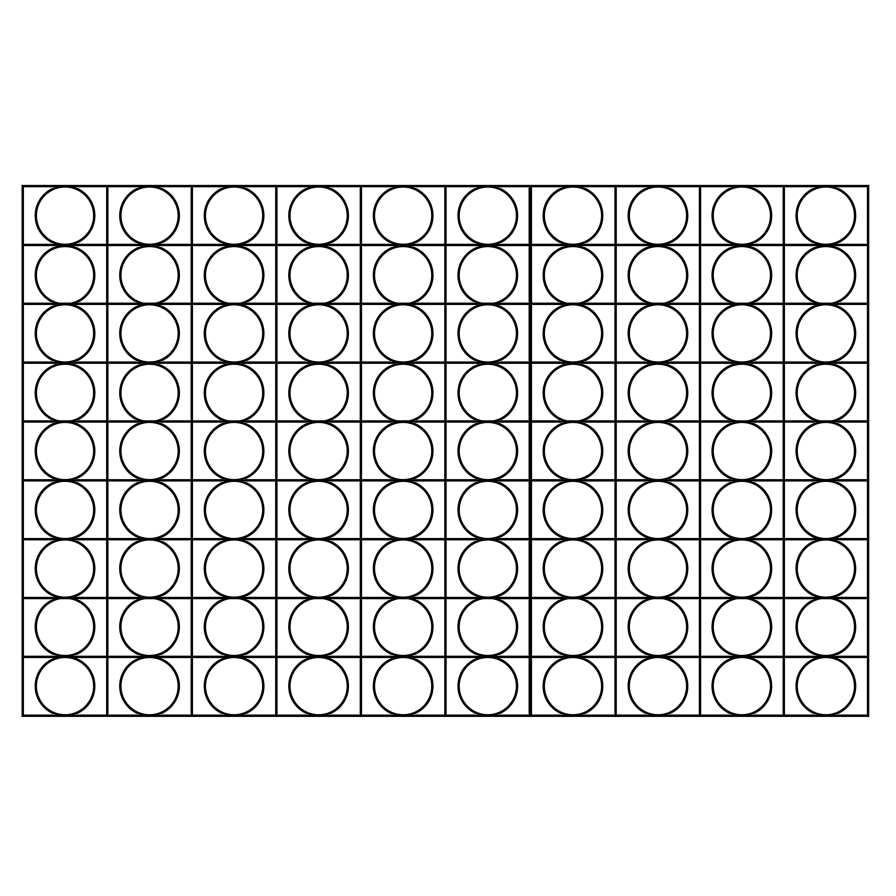
Reproduce this pattern procedurally as a Shadertoy shader.

```glsl
// Ruled table of ten by nine cells with a thin ring in every cell, black on white.
#define GRID_COUNT vec2(10.0, 9.0)
#define GRID_MIN vec2(0.0254, 0.2012)
#define GRID_MAX vec2(0.9688, 0.7923)
#define RING_RADIUS 0.0326
#define LINE_WIDTH 0.0028
#define HEAVY_WIDTH 0.0040
#define HEAVY_COLUMN 6.0
#define COLUMN_DRIFT 0.0014
#define ROW_DRIFT 0.0010
#define INK vec3(0.0)
#define PAPER vec3(1.0)

// Slight sideways shift of the columns right of the middle
float columnDrift(float column) {
    float offset = column - 7.4;
    return COLUMN_DRIFT * exp(-0.6 * offset * offset);
}

// Slight vertical shift of the rings, stronger in every other row
float rowDrift(float row) {
    float strength = mix(0.2, 1.0, mod(row, 2.0));
    return -ROW_DRIFT * strength * sin(0.45 * (row - 2.6));
}

// Signed distance to the nearest grid rule, clipped to the table
float gridDistance(vec2 p, vec2 cell) {
    vec2 index = clamp(round(p / cell), vec2(0.0), GRID_COUNT);
    vec2 rule = index * cell;
    rule.x += columnDrift(index.x);

    bool heavy = abs(index.x - HEAVY_COLUMN) < 0.5;
    vec2 halfWidth = 0.5 * vec2(heavy ? HEAVY_WIDTH : LINE_WIDTH, LINE_WIDTH);
    vec2 stroke = abs(p - rule) - halfWidth;

    vec2 halfSize = 0.5 * cell * GRID_COUNT;
    vec2 outside = abs(p - halfSize) - halfSize - 0.5 * LINE_WIDTH;
    return min(max(stroke.x, outside.y), max(stroke.y, outside.x));
}

// Signed distance to the ring outline of the nearest cell
float ringDistance(vec2 p, vec2 cell) {
    vec2 index = clamp(floor(p / cell), vec2(0.0), GRID_COUNT - 1.0);
    vec2 center = (index + 0.5) * cell;
    center += vec2(columnDrift(index.x + 0.5), rowDrift(index.y));
    return abs(length(p - center) - RING_RADIUS) - 0.5 * LINE_WIDTH;
}

// Smooth ink coverage over about one and a half pixels
float coverage(float dist, float pixel) {
    return 1.0 - smoothstep(-0.75 * pixel, 0.75 * pixel, dist);
}

void mainImage(out vec4 fragColor, in vec2 fragCoord) {
    // Centred square canvas, one unit per side
    float side = min(iResolution.x, iResolution.y);
    vec2 canvas = (fragCoord - 0.5 * iResolution.xy) / side + 0.5;
    vec2 p = canvas - GRID_MIN;
    vec2 cell = (GRID_MAX - GRID_MIN) / GRID_COUNT;

    // Rules and rings share one ink
    float dist = min(gridDistance(p, cell), ringDistance(p, cell));
    fragColor = vec4(mix(PAPER, INK, coverage(dist, 1.0 / side)), 1.0);
}
```
